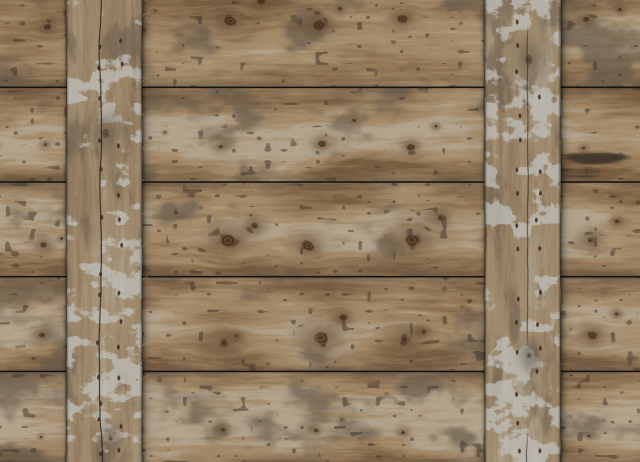
Write a Shadertoy shader that draws this texture.

```glsl
// Weathered wall: five horizontal planks crossed by two upright battens.
// Stretched noise makes the grain, bent around scattered knots; stains,
// cracks, rusty nails, paint smears and straw are layered over it.
const float PLANK_PITCH = 0.205, PLANK_OFFSET = 0.009;
const float BATTEN_PITCH = 0.9056, BATTEN_X = 0.2257, BATTEN_HALF = 0.0818;
const vec3 UMBER = vec3(0.24, 0.20, 0.16), BROWN = vec3(0.47, 0.36, 0.25);
const vec3 TAN = vec3(0.56, 0.45, 0.33), HONEY = vec3(0.64, 0.54, 0.41);
const vec3 PALE = vec3(0.70, 0.64, 0.55), GREY = vec3(0.39, 0.34, 0.28);
const vec3 GAP = vec3(0.07), RUST = vec3(0.25, 0.14, 0.09), PAINT = vec3(0.75, 0.75, 0.73);

float hash(vec2 p) {
    vec3 q = fract(p.xyx * 0.1031);
    q += dot(q, q.yzx + 33.33);
    return fract((q.x + q.y) * q.z);
}
float noise(vec2 p) {
    vec2 i = floor(p), f = fract(p);
    f = f * f * (3.0 - 2.0 * f);
    return mix(mix(hash(i), hash(i + vec2(1, 0)), f.x),
               mix(hash(i + vec2(0, 1)), hash(i + 1.0), f.x), f.y);
}
float fbm(vec2 p) {
    float sum = 0.0, amp = 0.533;
    for (int i = 0; i < 4; i++, amp *= 0.5) {
        sum += amp * noise(p);
        p = p * 2.03 + 17.3;
    }
    return sum;
}
// Wood colour from dark (0) to bleached (1)
vec3 woodRamp(float t) {
    vec3 c = mix(UMBER, BROWN, smoothstep(0.0, 0.25, t));
    c = mix(c, TAN, smoothstep(0.25, 0.5, t));
    c = mix(c, HONEY, smoothstep(0.45, 0.72, t));
    return mix(c, PALE, smoothstep(0.7, 1.0, t));
}
float line(float d, float halfWidth, float aa) {
    return 1.0 - smoothstep(halfWidth - 0.5 * aa, halfWidth + 0.5 * aa, abs(d));
}
// Grain shift, stain halo and dark core of one knot
vec3 knot(vec2 d, float radius) {
    float l = length(d * vec2(0.9, 1.1)) / radius;
    float rough = l + 1.4 * (fbm(d * 38.0 + radius * 900.0) - 0.5);
    float core = (1.0 - smoothstep(0.65, 1.15, rough)) * (0.8 + 0.2 * sin(l * 11.0));
    return vec3(-0.7 * d.y * exp(-l * l * 0.09), exp(-rough * rough * 0.13), core);
}
vec3 plankKnots(vec2 p, float row) {
    float rowSize = row < 0.5 ? 0.35 : row < 2.5 ? 1.0 : row < 3.5 ? 0.45 : 0.75;
    vec3 sum = vec3(0);
    for (int i = -2; i < 5; i++) {
        vec2 id = vec2(i, row) + 20.0;
        float h = hash(id), k = hash(id + 51.7);
        float v = 0.3 + 0.12 * h + 0.3 * step(3.5, row);
        vec2 d = p - vec2(0.473 + 0.195 * float(i) + 0.03 * k, (row + v) * PLANK_PITCH - PLANK_OFFSET);
        float size = 0.0145 * rowSize * mix(0.8, 1.1, k) * (abs(i - 1) < 2 ? 1.0 : 0.6);
        sum += knot(d, size);
        d -= vec2(0.025 + 0.05 * h, 0.062 * k - 0.01);
        sum += knot(d, size * mix(0.25, 0.7, h)) * step(0.35, k);
    }
    return sum;
}
vec3 plank(vec2 p, float aa) {
    float y = (p.y + PLANK_OFFSET) / PLANK_PITCH, row = floor(y), v = fract(y), top = step(3.5, row);
    vec3 k = plankKnots(p, row);
    vec2 g = vec2(p.x + row * 7.31, p.y + k.x);
    float wave = fbm(g * vec2(4, 14)) - 0.5;
    float band = smoothstep(0.0, 0.36, v + 0.55 * wave) * smoothstep(0.02, 0.5, 1.0 - v + 0.7 * wave);
    float grain = fbm(g * vec2(5, 100)) - 0.5;
    float tone = 0.4 + 0.06 * top + mix(0.46, 0.3, top) * band + 0.42 * grain
        + 0.12 * (noise(g * vec2(45, 260)) - 0.5) + 0.035 * sin(70.0 * fbm(g * vec2(1.6, 9)))
        + 0.55 * (fbm(g * vec2(6, 11)) - 0.5);
    // Grey weathering, dirty edges and one scorched streak
    vec3 col = mix(woodRamp(tone), GREY, 0.65 * smoothstep(0.54, 0.76, fbm(g * vec2(9, 13) + 40.0)));
    float edge = min(v, 1.0 - v) * PLANK_PITCH;
    col = mix(col, GREY, 0.6 * exp(-edge * 90.0) * smoothstep(0.25, 0.65, fbm(g * 15.0)));
    float streak = length((p - vec2(1.285, 0.658)) / vec2(0.06, 0.011)) + 1.2 * wave + grain;
    col = mix(col, UMBER, 0.9 - 0.9 * smoothstep(0.5, 1.3, streak));
    // Knots, specks and the gap between planks
    col = mix(col, BROWN * 0.85, min(0.65 * k.y, 0.75));
    col = mix(col, RUST, min(0.8 * k.z, 0.85));
    col = mix(col, UMBER, 0.5 * smoothstep(0.83, 0.93, noise(g * vec2(55, 80))));
    return mix(col, GAP, line(edge, 0.0017, aa));
}
float nails(vec2 q, float id) {
    float row = floor(q.y / 0.055), hit = 0.0;
    for (float side = 0.0; side < 2.0; side++) {
        vec2 key = vec2(row + 30.0, id * 5.0 + side);
        float h = hash(key), k = hash(key + 9.1);
        vec2 c = vec2(0.044 * side - 0.019 + 0.014 * h, (row + 0.3 + 0.4 * k) * 0.055);
        hit += step(0.3, h) * (1.0 - smoothstep(0.002, 0.006, length((q - c) * vec2(1.3, 0.8))));
    }
    return min(hit, 1.0);
}
vec3 batten(vec2 q, float id, float aa) {
    vec3 k = knot(q.yx - vec2(0.71 + 0.16 * id, 0.004 + 0.01 * id), 0.013)
           + knot(q.yx - vec2(0.05 + 0.18 * id, 0.014), 0.009);
    vec2 g = vec2(q.x + k.x + id * 3.7, q.y);
    float grain = fbm(g * vec2(95, 5)) - 0.5;
    float tone = 0.64 + 0.07 * id + 0.5 * grain + 0.14 * (noise(g * vec2(250, 40)) - 0.5)
        + 0.5 * (fbm(g * vec2(18, 5)) - 0.5);
    vec3 col = mix(woodRamp(tone), vec3(0.58, 0.54, 0.47), 0.3);
    col = mix(col, GREY, 0.5 * smoothstep(0.52, 0.75, fbm(g * vec2(28, 10) + 8.0)));
    // Paint smears, knots, cracks and nails
    float smear = fbm(q * vec2(26, 38) + id * 11.0) + 0.35 * noise(vec2(id, q.y) * 8.0) - 0.21;
    col = mix(col, PAINT, 0.75 * smoothstep(0.56, 0.68, smear + 0.15 * grain));
    col = mix(mix(col, GREY, min(0.6 * k.y, 0.7)), UMBER, min(0.7 * k.z, 0.8));
    float crack = q.x + 0.002 - 0.02 * id + 0.012 * fbm(vec2(q.y * 7.0, id));
    float open = mix(0.85, 0.6 * smoothstep(0.3, 0.55, noise(vec2(q.y * 6.0, 4))), id);
    col = mix(col, UMBER * 0.7, open * line(crack, 0.0013, aa));
    col = mix(col, RUST, 0.85 * nails(q, id));
    return col * (1.0 - 0.35 * smoothstep(0.92, 1.0, abs(q.x) / BATTEN_HALF));
}
void mainImage(out vec4 fragColor, in vec2 fragCoord) {
    vec2 p = fragCoord / iResolution.y;
    float aa = 1.5 / iResolution.y, id = floor((p.x - BATTEN_X) / BATTEN_PITCH + 0.5);
    vec2 q = p - vec2(BATTEN_X + id * BATTEN_PITCH, 0);
    float side = abs(q.x) - BATTEN_HALF + 0.002 * (noise(vec2(q.y * 25.0, id)) - 0.5);
    // Contact shadow, deeper on the right, then straw beside the first batten
    vec3 col = plank(p, aa) * (1.0 - 0.7 * exp(-max(side, 0.0) / (q.x > 0.0 ? 0.007 : 0.003)));
    float bend = q.y - 1.2 * side + 40.0 * side * side, tuft = floor(bend * 14.0);
    float straw = line(fract(bend * 14.0) - 0.5, 0.014, aa * 14.0) * step(side, 0.024 * hash(vec2(tuft + 9.0, 3)));
    col = mix(col, HONEY, 0.6 * straw * step(0.0, q.x) * step(abs(id), 0.5));
    col = mix(col, batten(q, id, aa), 1.0 - smoothstep(-0.5 * aa, 0.5 * aa, side));
    fragColor = vec4(col, 1);
}
```
